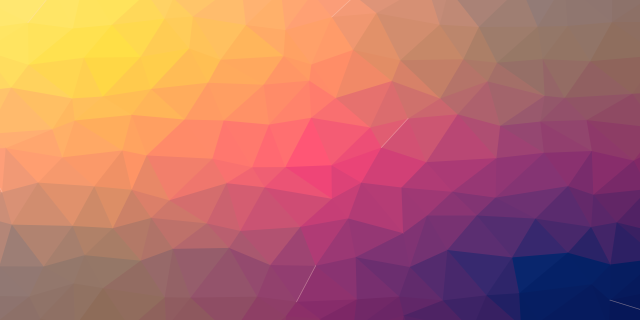
Give the GLSL for this background, as a Shadertoy shader.

```glsl
// Low-poly mesh of flat triangles, fading from yellow through pink to navy.

const vec2 SPACING = vec2(0.146, 0.105);   // mesh cell, in canvas heights
const vec2 ORIGIN = vec2(-0.02, -0.017);
const float JITTER = 0.62;                 // vertex scatter, in cells
const float TINT_SCATTER = 0.03;           // colour variation between facets
const float SEAM_CHANCE = 0.05;
const float SEAM_STRENGTH = 0.3;

const vec3 PALE_YELLOW = vec3(1.00, 0.91, 0.45);
const vec3 YELLOW = vec3(1.00, 0.87, 0.25);
const vec3 PINK = vec3(1.00, 0.28, 0.47);
const vec3 BLUE = vec3(0.00, 0.15, 0.43);
const vec3 NAVY = vec3(0.02, 0.08, 0.33);

const mat3 RGB_TO_XYZ = mat3(0.4124, 0.2126, 0.0193,
                             0.3576, 0.7152, 0.1192,
                             0.1805, 0.0722, 0.9505);

vec2 hash22(vec2 p) {
    vec3 q = fract(vec3(p.xyx) * vec3(0.1031, 0.1030, 0.0973));
    q += dot(q, q.yzx + 33.33);
    return fract((q.xx + q.yz) * q.zy);
}

// Perceptual space: cube roots of XYZ, where blends stay vivid
vec3 toPerceptual(vec3 rgb) {
    return pow(RGB_TO_XYZ * pow(rgb, vec3(2.2)), vec3(1.0 / 3.0));
}

vec3 toRgb(vec3 v) {
    vec3 linear = inverse(RGB_TO_XYZ) * (v * v * v);
    return pow(clamp(linear, 0.0, 1.0), vec3(1.0 / 2.2));
}

vec3 blendStop(vec3 base, vec3 next, float from, float to, float t) {
    return mix(base, toPerceptual(next), clamp((t - from) / (to - from), 0.0, 1.0));
}

vec3 ramp(float t) {
    vec3 c = toPerceptual(PALE_YELLOW);
    c = blendStop(c, YELLOW, 0.0, 0.18, t);
    c = blendStop(c, PINK, 0.18, 0.5, t);
    c = blendStop(c, BLUE, 0.5, 0.83, t);
    return blendStop(c, NAVY, 0.83, 1.0, t);
}

// Equal blend of a rightward and a downward ramp
vec3 gradientColor(vec2 uv) {
    return toRgb(0.5 * (ramp(uv.x) + ramp(1.0 - uv.y)));
}

// Scattered mesh vertex; odd rows are shifted half a cell
vec2 meshVertex(vec2 cell) {
    vec2 shift = vec2(0.5 * mod(cell.y, 2.0), 0.0);
    return ORIGIN + SPACING * (cell + shift + JITTER * (hash22(cell) - 0.5));
}

// Distance to the line a-b, positive on its left
float leftOf(vec2 p, vec2 a, vec2 b) {
    vec2 e = normalize(b - a);
    return e.x * (p.y - a.y) - e.y * (p.x - a.x);
}

float segmentDistance(vec2 p, vec2 a, vec2 b) {
    vec2 e = b - a;
    return length(p - a - e * clamp(dot(p - a, e) / dot(e, e), 0.0, 1.0));
}

// Adds one facet, weighted by its pixel coverage
void addTriangle(inout vec4 sum, vec2 p, vec2 a, vec2 b, vec2 c, float aspect, float px) {
    float inside = min(leftOf(p, a, b), min(leftOf(p, b, c), leftOf(p, c, a)));
    float cover = clamp(0.5 + inside / px, 0.0, 1.0);
    if (cover > 0.0) {
        vec2 centre = (a + b + c) / 3.0;
        vec2 scatter = TINT_SCATTER * (hash22(floor(centre * 900.0)) - 0.5);
        vec2 uv = centre / vec2(aspect, 1.0) + scatter;
        sum += cover * vec4(gradientColor(uv), 1.0);
    }
}

void mainImage(out vec4 fragColor, in vec2 fragCoord) {
    float px = 1.0 / iResolution.y;
    float aspect = iResolution.x * px;
    vec2 p = fragCoord * px;
    vec2 home = floor((p - ORIGIN) / SPACING);
    vec4 sum = vec4(0.0);
    float seam = 0.0;

    // Each nearby cell is split along its shorter diagonal
    for (int y = -1; y <= 1; y++) {
        for (int x = -2; x <= 1; x++) {
            vec2 cell = home + vec2(x, y);
            vec2 a = meshVertex(cell);
            vec2 b = meshVertex(cell + vec2(1.0, 0.0));
            vec2 c = meshVertex(cell + vec2(1.0, 1.0));
            vec2 d = meshVertex(cell + vec2(0.0, 1.0));
            bool rising = distance(a, c) < distance(b, d);
            addTriangle(sum, p, a, b, rising ? c : d, aspect, px);
            addTriangle(sum, p, rising ? a : b, c, d, aspect, px);

            // A few diagonals show a faint light seam
            float gap = rising ? segmentDistance(p, a, c) : segmentDistance(p, b, d);
            float shown = step(hash22(cell + 57.0).x, SEAM_CHANCE);
            seam = max(seam, shown * (1.0 - smoothstep(0.0, 0.003, gap)));
        }
    }

    vec3 color = sum.rgb / max(sum.a, 0.001);
    fragColor = vec4(mix(color, vec3(1.0, 0.85, 0.8), SEAM_STRENGTH * seam), 1.0);
}
```
